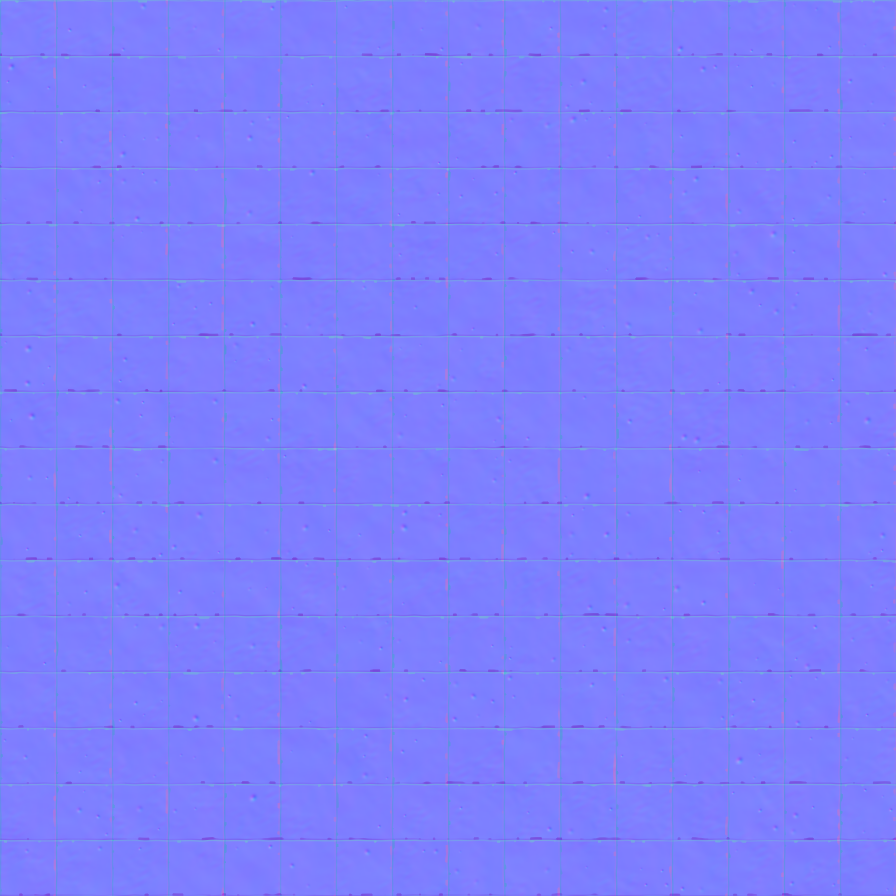
Reproduce this texture map procedurally as a WebGL 2 fragment shader.

```glsl
#version 300 es
precision highp float;

// Tangent-space normal map of a square glazed tile wall, green axis up.
// Bevels beside each joint, chips, pits and soft glaze ripples add up to
// one surface slope, which is then encoded as a colour.

uniform vec2 u_resolution;
out vec4 fragColor;

const float TILES = 16.0;              // tiles across and down
const float BEVEL_WIDTH = 0.024;       // all lengths are in tiles
const float CHIP_WIDTH = 0.022;        // extra bevel width at a chip
const float JOINT_WOBBLE = 0.012;
const float JOINT_FLATTEN = 0.13;      // loss of blue along the joints
const vec2 LEFT_SLOPE = vec2(-0.19, 0.11);
const vec2 RIGHT_SLOPE = vec2(0.22, -0.03);
const vec2 TOP_SLOPE = vec2(-0.05, 0.23);
const vec2 BOTTOM_SLOPE = vec2(-0.03, -0.25);
const vec2 BASE_SLOPE = vec2(-0.012, -0.008);
const float TILE_TILT = 0.022;
const float RIPPLE_HEIGHT = 0.011;
const float RIPPLE_STEP = 0.03;
const float PIT_CELLS = 3.0;           // pit cells per tile side
const float PIT_CHANCE = 0.17;
const float PIT_SLOPE = 0.3;

float hash(vec2 p) {
    vec3 q = fract(p.xyx * 0.1031);
    q += dot(q, q.yzx + 33.33);
    return fract((q.x + q.y) * q.z);
}

vec2 hash2(vec2 p) {
    return vec2(hash(p + 17.3), hash(p + 71.9));
}

float noise(vec2 p) {
    vec2 i = floor(p), f = fract(p);
    f = f * f * (3.0 - 2.0 * f);
    return mix(mix(hash(i), hash(i + vec2(1, 0)), f.x),
               mix(hash(i + vec2(0, 1)), hash(i + vec2(1, 1)), f.x), f.y);
}

// Share of a pixel centred on x that lies between lo and hi.
float coverage(float x, float lo, float hi, float pixel) {
    float overlap = min(hi, x + 0.5 * pixel) - max(lo, x - 0.5 * pixel);
    return clamp(overlap / pixel, 0.0, 1.0);
}

// Strength of the bevels before (x) and after (y) the nearest joint.
vec2 jointBevels(float across, float along, float seed, float pixel) {
    float id = round(across);
    float row = id * 7.0 + seed;
    float wobble = (noise(vec2(along * 5.0, row)) - 0.5) * JOINT_WOBBLE;
    float d = across - id - wobble;
    float chipBefore = smoothstep(0.74, 0.9, noise(vec2(along * 8.0, row + 2.0)));
    float chipAfter = smoothstep(0.78, 0.93, noise(vec2(along * 10.0, row + 4.0)));
    float wear = noise(vec2(along * 3.0, row + 5.0));
    float before = coverage(d, -BEVEL_WIDTH - CHIP_WIDTH * chipBefore, 0.0, pixel);
    float after = coverage(d, 0.0, BEVEL_WIDTH + CHIP_WIDTH * chipAfter, pixel);
    return vec2(before * (0.15 + 0.6 * wear + 0.9 * chipBefore),
                after * (0.75 + 0.4 * wear + 0.4 * chipAfter));
}

// Glaze height: broad swells plus faint slanted wrinkles in patches.
float glaze(vec2 p) {
    vec2 slanted = vec2(p.x + p.y * 0.6, p.y * 1.8 - p.x * 0.9);
    float patches = smoothstep(0.45, 0.8, noise(p * 2.1 + 40.0));
    return noise(p * 2.6) + 0.22 * noise(p * 7.0 + 9.0)
         + 0.35 * patches * noise(slanted * 7.0);
}

// Small round dents, one at most in each cell, kept inside the cell.
vec2 pitSlope(vec2 p, float pixel) {
    vec2 cell = floor(p * PIT_CELLS);
    if (hash(cell + 5.7) > PIT_CHANCE) return vec2(0.0);
    vec2 centre = (cell + 0.25 + 0.5 * hash2(cell)) / PIT_CELLS;
    float size = hash(cell + 91.3);
    float radius = mix(0.014, 0.042, size * size) + 0.25 * pixel;
    vec2 r = (p - centre) / radius;
    r.x += 0.35 * r.y * (hash(cell + 33.1) - 0.5);
    return -r * exp(-dot(r, r)) * PIT_SLOPE * mix(0.5, 2.0, hash(cell + 3.9));
}

void main() {
    vec2 p = gl_FragCoord.xy / u_resolution * TILES;
    vec2 pixel = TILES / u_resolution;
    vec2 tile = floor(p);

    // Tilt and glaze, shifted for every tile
    vec2 slope = BASE_SLOPE + (hash2(tile) - 0.5) * TILE_TILT;
    vec2 g = p + hash2(tile + 50.0) * 60.0;
    vec2 e = vec2(RIPPLE_STEP, 0.0);
    vec2 rise = vec2(glaze(g + e.xy) - glaze(g - e.xy),
                     glaze(g + e.yx) - glaze(g - e.yx));
    slope -= rise * RIPPLE_HEIGHT / (2.0 * RIPPLE_STEP);
    slope += pitSlope(p, pixel.y);

    // Joints: below a horizontal joint lies a top edge, above it a bottom edge
    vec2 vertical = jointBevels(p.x, p.y, 3.0, pixel.x);
    vec2 horizontal = jointBevels(-p.y, p.x, 211.0, pixel.y);
    slope += RIGHT_SLOPE * vertical.x + LEFT_SLOPE * vertical.y;
    slope += BOTTOM_SLOPE * horizontal.x + TOP_SLOPE * horizontal.y;

    // Encode the normal
    float joint = min(dot(vertical + horizontal, vec2(1.0)), 1.3);
    float up = sqrt(max(1.0 - dot(slope, slope), 0.0)) - JOINT_FLATTEN * joint;
    fragColor = vec4(vec3(slope, up) * 0.5 + 0.5, 1.0);
}
```
